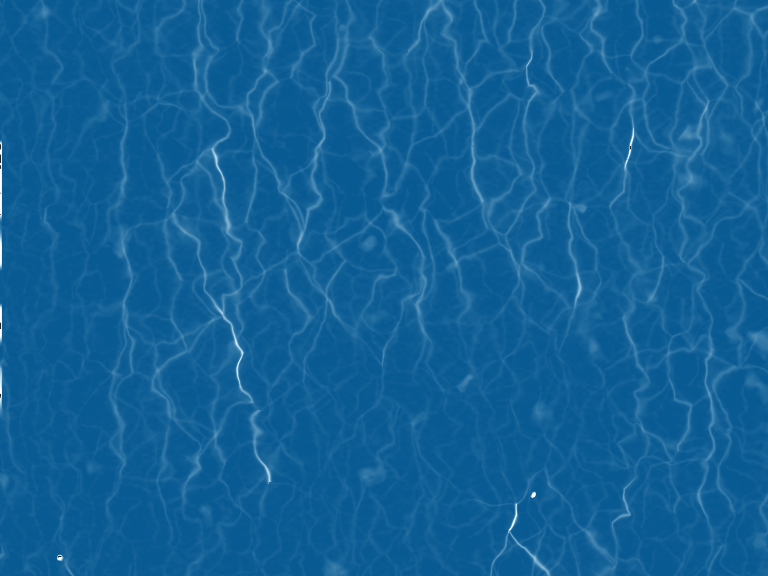
Reproduce this texture procedurally as a Shadertoy shader.

```glsl
// Blue water crossed by pale, kinked veins that run mostly downwards.
// Stretched Voronoi borders, bent by angular noise, form the veins; hazy patches,
// bright streaks and a few speckled glints are added as paleness on deep blue.

#define DEEP_BLUE   vec3(0.033, 0.352, 0.573)
#define PALE        vec3(1.0, 1.07, 1.08)
#define VEIN_WIDTH  0.0034
#define VEIN_GLOW   0.009
#define MAIN_SCALE  vec2(9.0, 5.0)
#define SIDE_SCALE  vec2(13.5, 10.0)
#define WEB_SCALE   vec2(24.0, 21.0)
#define HAZE_CELL   0.11
#define HAZE_CHANCE 0.38
#define GLINT_CELL  0.24
#define GLINT_CHANCE 0.2
#define GRAIN       0.032

float hash(vec2 p) {
    return fract(sin(dot(p, vec2(127.1, 311.7))) * 43758.5453);
}

vec2 hash2(vec2 p) {
    return vec2(hash(p), hash(p + 37.3));
}

float corners(vec2 i, vec2 f) {
    return mix(mix(hash(i), hash(i + vec2(1, 0)), f.x),
               mix(hash(i + vec2(0, 1)), hash(i + vec2(1, 1)), f.x), f.y);
}

float noise(vec2 p) {
    vec2 f = fract(p);
    return corners(floor(p), f * f * (3.0 - 2.0 * f));
}

// Linear noise, whose creases turn straight lines into zigzags
vec2 kink(vec2 p) {
    p = mat2(0.8, 0.6, -0.6, 0.8) * p;
    vec2 i = floor(p), f = fract(p);
    return vec2(corners(i, f), corners(i + 51.0, f)) - 0.5;
}

// Brightness of cell borders; each border has its own strength,
// and upright ones are favoured.
float veins(vec2 p, vec2 scale, float seed) {
    vec2 q = p * scale, cell = floor(q), f = fract(q);
    vec2 nearCell = vec2(0.0), nearPoint = vec2(0.0);
    float best = 1e3;
    for (int y = -1; y <= 1; y++)
    for (int x = -1; x <= 1; x++) {
        vec2 c = vec2(x, y);
        vec2 r = c + hash2(cell + c + seed) - f;
        if (dot(r, r) < best) {
            best = dot(r, r);
            nearCell = c;
            nearPoint = r;
        }
    }
    float light = 0.0;
    for (int y = -2; y <= 2; y++)
    for (int x = -2; x <= 2; x++) {
        vec2 c = nearCell + vec2(x, y);
        vec2 r = c + hash2(cell + c + seed) - f;
        vec2 across = r - nearPoint;
        if (dot(across, across) < 1e-5) continue;
        vec2 n = normalize(across);
        float d = dot(0.5 * (nearPoint + r), n) / length(n * scale);
        float upright = mix(0.4, 1.0, smoothstep(0.15, 0.8, abs(n.x)));
        float strength = upright * mix(0.3, 1.0, hash(2.0 * cell + c + nearCell + seed + 9.1));
        float core = exp(-d * d / (VEIN_WIDTH * VEIN_WIDTH));
        light = max(light, strength * (0.72 * core + 0.28 * exp(-d / VEIN_GLOW)));
    }
    return light;
}

// Scattered soft patches with ragged outlines
float haze(vec2 p) {
    vec2 q = p + 0.03 * kink(p * 42.0);
    vec2 cell = floor(q / HAZE_CELL);
    float light = 0.0;
    for (int y = -1; y <= 1; y++)
    for (int x = -1; x <= 1; x++) {
        vec2 c = cell + vec2(x, y);
        float radius = mix(0.010, 0.028, hash(c + 5.7));
        float d = length(q - (c + hash2(c + 2.9)) * HAZE_CELL);
        float shown = step(hash(c + 71.2), HAZE_CHANCE);
        light += shown * mix(0.06, 0.18, hash(c + 8.3)) * (1.0 - smoothstep(0.2 * radius, radius, d));
    }
    return light * mix(0.4, 1.3, noise(p * 60.0));
}

// Rare tiny white spots and a broken white line on the left border
float glints(vec2 p) {
    vec2 q = p + 0.010 * kink(p * 90.0);
    vec2 cell = floor(q / GLINT_CELL);
    float d = length(q - (cell + 0.1 + 0.8 * hash2(cell + 13.4)) * GLINT_CELL);
    float spot = step(hash(cell + 44.6), GLINT_CHANCE) * (1.0 - smoothstep(0.003, 0.007, d));
    float rim = (1.0 - smoothstep(0.002, 0.004, p.x)) * smoothstep(0.28, 0.32, p.y) * smoothstep(0.84, 0.8, p.y);
    return max(spot, rim * smoothstep(0.3, 0.5, noise(p * 18.0)));
}

void mainImage(out vec4 fragColor, in vec2 fragCoord) {
    vec2 p = fragCoord / iResolution.y;
    vec2 bent = p + 0.030 * kink(p * 13.0) + 0.028 * kink(p * 34.0 + 7.0) + 0.007 * kink(p * 70.0);

    // Vein networks, fading in and out over broad areas
    float presence = mix(0.3, 1.0, smoothstep(0.25, 0.7, noise(p * 3.1 + 4.0)));
    float mainVein = veins(bent, MAIN_SCALE, 3.0);
    float sideVein = veins(bent + 0.37, SIDE_SCALE, 17.0);
    float web = veins(bent + 0.71, WEB_SCALE, 29.0);
    float light = presence * (0.27 * mainVein + 0.20 * sideVein) + 0.06 * web;

    // Short bright streaks along parts of the main veins
    float streak = smoothstep(0.66, 0.92, noise(p * vec2(13.0, 8.0) + 21.0));
    light += 1.3 * streak * mainVein * mainVein * mainVein;

    // Broad tone, haze, fine ripple and glints; the brightest places get dark specks
    light += 0.03 * presence * (noise(p * 8.0 + 3.0) - 0.6);
    light += haze(p) + GRAIN * (noise(p * vec2(140.0, 180.0)) - 0.55);
    light += 1.1 * glints(p);
    vec3 colour = mix(DEEP_BLUE, PALE, clamp(light, 0.0, 1.0));
    float speck = smoothstep(0.62, 0.75, noise(p * 200.0));
    colour *= 1.0 - 0.85 * speck * smoothstep(0.85, 1.1, light);

    fragColor = vec4(clamp(colour, 0.0, 1.0), 1.0);
}
```
